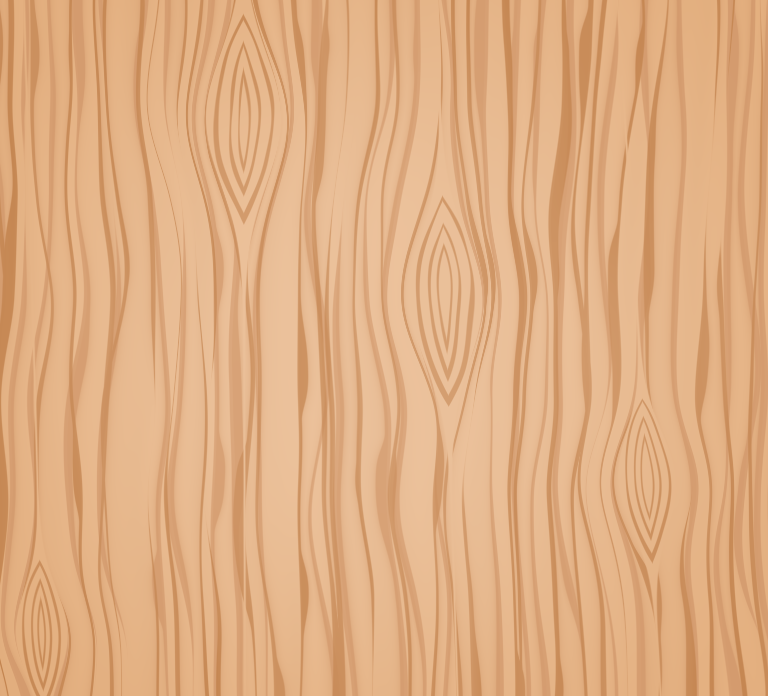
Reproduce this texture procedurally as a WebGL 2 fragment shader.

```glsl
#version 300 es
precision highp float;

uniform vec2 u_resolution;
out vec4 fragColor;

float hash(vec2 p) {
    return fract(sin(dot(p, vec2(127.1, 311.7))) * 43758.5453);
}

float noise(vec2 p) {
    vec2 cell = floor(p), f = fract(p);
    f = f * f * (3.0 - 2.0 * f);
    return mix(mix(hash(cell), hash(cell + vec2(1, 0)), f.x),
               mix(hash(cell + vec2(0, 1)), hash(cell + vec2(1, 1)), f.x), f.y);
}

// Upright strokes, one per column: x is the stroke, y its soft shade
vec2 grain(vec2 p, float columns, float thickness, float seed, float soft) {
    vec2 result = vec2(0);
    float column = floor(p.x * columns);
    for (float i = -1.0; i <= 1.0; i++) {
        float id = column + i;
        float key = id * 7.0 + seed;
        float sway = 0.75 * (noise(vec2(key, p.y * 4.0 + hash(vec2(key, 1.0)))) - 0.5);
        float centre = (id + 0.2 + 0.6 * hash(vec2(key, 2.0)) + sway) / columns;
        float side = hash(vec2(key, 3.0)) < 0.5 ? -1.0 : 1.0;
        float d = (p.x - centre) * side;

        // Width tapers along the stroke and swells on one side
        float taper = smoothstep(0.05, 0.45, noise(vec2(key + 2.0, p.y * 2.7 + seed)));
        float swell = smoothstep(0.65, 1.0, noise(vec2(key + 4.0, p.y * 6.5)));
        float halfWidth = thickness * taper * (0.3 + 0.4 * noise(vec2(key + 5.0, p.y * 5.0)));
        float outer = halfWidth + 0.011 * swell * taper;
        float edge = max(d - outer, -d - halfWidth);
        float stroke = (1.0 - smoothstep(-soft, soft, edge)) * smoothstep(0.0, 0.3, taper);
        float shade = exp(-max(d - outer, 0.0) / 0.005) * smoothstep(-soft, soft, d) * taper;
        result = max(result, vec2(stroke, shade));
    }
    return result;
}

void main() {
    vec2 p = gl_FragCoord.xy / u_resolution.y;
    vec2 middle = 0.5 * u_resolution / u_resolution.y;
    float soft = max(0.8 / u_resolution.y, 0.0012);
    vec2 q = p;
    float clearing = 1.0, knotInk = 0.0;

    // Pointed knots push the grain aside
    for (float i = 0.0; i < 4.0; i++) {
        vec2 centre = vec2(0.06 + 0.29 * i, fract(0.09 + 0.74 * i));
        float size = mix(0.6, 1.0, hash(vec2(i, 3.0)));
        float breadth = 0.045 * size;
        float t = (p.y - centre.y) / (0.17 * size);
        float dx = q.x - centre.x + 0.2 * (p.y - centre.y) * (hash(vec2(i, 8.0)) - 0.5);
        float gap = 1.3 * breadth * exp(-1.4 * t * t);
        float away = abs(dx) - gap;
        float pushed = max(abs(dx) - gap * exp(-away / 0.05), 0.0);
        q.x += sign(dx) * pushed - dx;
        clearing *= smoothstep(0.0, 0.003, away);

        // Nested rings, heavier toward the lower tip
        float field = abs(dx) / breadth + t * t;
        field += 0.22 * (noise(p * vec2(24, 13) + i * 9.0) - 0.5);
        float ringWidth = 0.03 + 0.06 * noise(p * vec2(30, 16) + i) + 0.05 * max(-t, 0.0);
        float blur = soft / breadth;
        for (float ring = 0.0; ring < 3.0; ring++) {
            float level = 0.96 - 0.52 * ring + 0.07 * ring * ring;
            float band = abs(field - level) - ringWidth * (1.0 - 0.2 * ring);
            knotInk = max(knotInk, 1.0 - smoothstep(-blur, blur, band));
        }
    }

    // Broad bends shared by neighbouring strokes
    q.x += 0.036 * (noise(vec2(q.x * 5.0, p.y * 3.2)) - 0.5);
    q.x += 0.016 * (noise(vec2(q.x * 9.0 + 20.0, p.y * 7.0)) - 0.5);

    vec2 dark = grain(q, 27.0, 0.0055, 13.0, soft) * clearing;
    vec2 rosy = grain(q + vec2(3.0, 0.0), 21.0, 0.0085, 57.0, soft) * clearing;

    // Pale centre, warmer rim
    float rim = smoothstep(0.12, 0.78, length(p - middle));
    vec3 colour = mix(vec3(0.92, 0.755, 0.605), vec3(0.89, 0.685, 0.495), rim);
    colour += 0.012 * (noise(q * vec2(45, 3)) - 0.5);
    float strength = mix(0.72, 1.0, rim);
    colour = mix(colour, vec3(0.83, 0.61, 0.43), 0.5 * strength * max(dark.y, rosy.y));
    colour = mix(colour, vec3(0.825, 0.60, 0.425), 0.85 * strength * rosy.x);
    float ink = max(dark.x, knotInk);
    float tone = noise(vec2(q.x * 30.0, p.y * 4.0));
    vec3 inkColour = mix(vec3(0.76, 0.51, 0.30), vec3(0.80, 0.57, 0.38), tone);
    colour = mix(colour, inkColour, 0.95 * strength * ink);

    fragColor = vec4(colour, 1.0);
}
```
